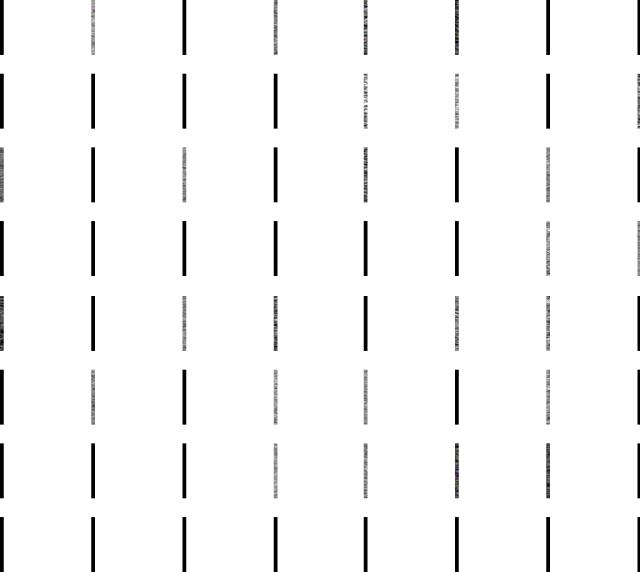
A Shadertoy shader for this pattern:

```glsl
// Thin upright bars on white, eight across and eight down, the last column
// cut by the right edge. Bars are solid black or, chosen by a hash, worn to
// grey streaks of gradient noise with a faint colour tint.

#define CANVAS      vec2(512.0, 458.0)         // design units
#define BAR_SIZE    vec2(3.0, 44.0)
#define PITCH       vec2(510.0, 414.0) / 7.0   // from bar to bar
#define SOLID_ROW   7.0                        // bottom row is never worn
#define WORN_SHARE  0.52
#define TONE_RANGE  vec2(0.24, 0.60)           // darkest, lightest worn bar
#define STREAK_FREQ vec2(0.23, 0.71)
#define CONTRAST    0.62
#define TINT        0.30
#define SEED        vec2(17.0, 43.0)

vec3 hash3(vec2 p) {
    vec3 q = fract(p.xyx * vec3(0.1031, 0.1030, 0.0973));
    q += dot(q, q.yxz + 33.33);
    return fract((q.xxy + q.yzz) * q.zyx);
}

float cornerSlope(vec2 corner, vec2 p) {
    return dot(hash3(corner).xy * 2.0 - 1.0, p - corner);
}

float gradientNoise(vec2 p) {
    vec2 i = floor(p), f = p - i;
    vec2 u = f * f * f * (f * (f * 6.0 - 15.0) + 10.0);
    vec2 e = vec2(1.0, 0.0);
    float low  = mix(cornerSlope(i, p), cornerSlope(i + e.xy, p), u.x);
    float high = mix(cornerSlope(i + e.yx, p), cornerSlope(i + e.xx, p), u.x);
    return mix(low, high, u.y);
}

// Share of a pixel covered by a box with one corner at the origin
float boxCoverage(vec2 p, vec2 size, vec2 pixel) {
    vec2 overlap = min(size, p + 0.5 * pixel) - max(vec2(0.0), p - 0.5 * pixel);
    vec2 share = clamp(overlap / pixel, 0.0, 1.0);
    return share.x * share.y;
}

vec3 wornColor(vec2 p, vec2 cell) {
    vec3 trait = hash3(cell + SEED.yx);
    vec2 q = p * STREAK_FREQ + cell * vec2(19.0, 67.0) + SEED;

    // Fine and broad streaks, plus grain across the bar
    float streak = gradientNoise(q) + 0.5 * gradientNoise(q * vec2(1.0, 0.37) + 7.3);
    float grain = gradientNoise(p * vec2(0.63, 0.83) + q.yx);
    float tone = mix(TONE_RANGE.x, TONE_RANGE.y, trait.x);
    float grey = tone + CONTRAST * mix(0.5, 1.2, trait.y) * (streak + 0.3 * grain);

    // Colour drifts along the bar, stronger in a few bars
    vec3 drift = vec3(gradientNoise(q + 11.7),
                      gradientNoise(q + 23.1),
                      gradientNoise(q + 37.9));
    float strength = TINT * mix(0.15, 1.0, trait.z * trait.z);
    return clamp(vec3(grey) + strength * drift, 0.0, 1.0);
}

void mainImage(out vec4 fragColor, in vec2 fragCoord) {
    vec2 pixel = CANVAS / iResolution.xy;
    vec2 p = fragCoord * pixel;
    p.y = CANVAS.y - p.y;                      // rows count from the top

    // Nearest bar, its corner snapped to whole design units
    vec2 cell = floor((p + 6.0) / (PITCH));
    vec2 local = p - floor(cell * PITCH + 0.5);

    bool worn = cell.y < SOLID_ROW && hash3(cell + SEED).x < WORN_SHARE;
    vec3 ink = worn ? wornColor(local, cell) : vec3(0.0);

    float cover = boxCoverage(local, BAR_SIZE, pixel);
    fragColor = vec4(mix(vec3(1.0), ink, cover), 1.0);
}
```
